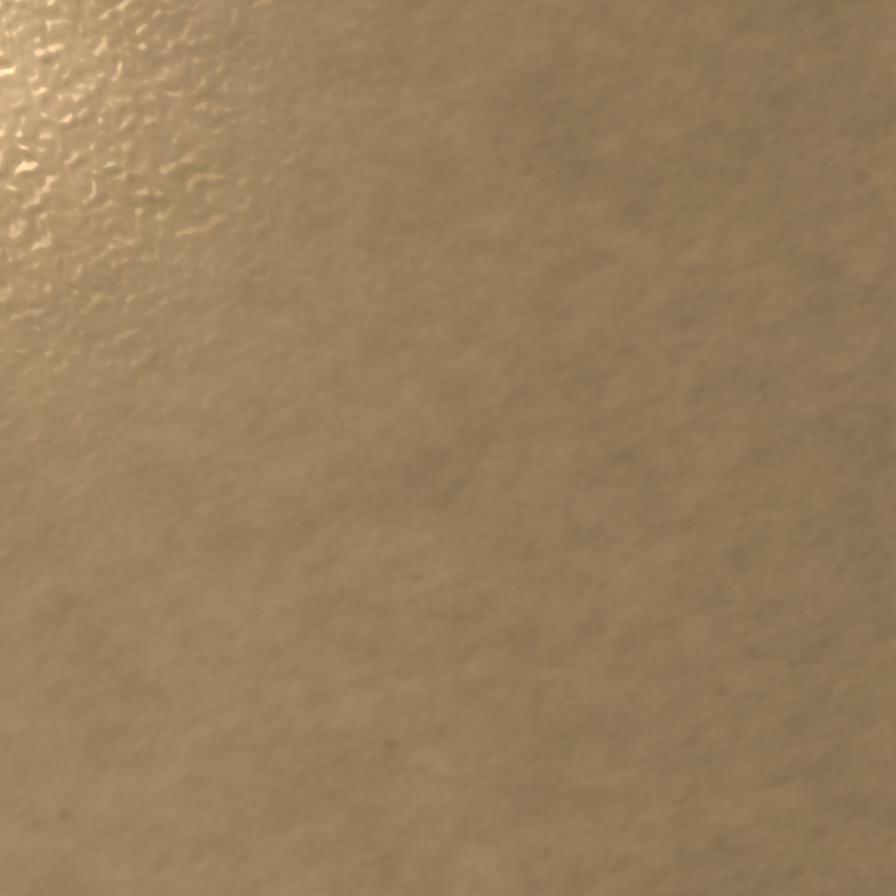
Reproduce this texture procedurally as a Shadertoy shader.

```glsl
// Draws a tan, softly mottled leathery surface with a glossy, pebbled glow in the upper left.

vec2 hashGradient(vec2 cell) {
    vec2 h = vec2(dot(cell, vec2(127.1, 311.7)), dot(cell, vec2(269.5, 183.3)));
    return 2.0 * fract(sin(h) * 43758.545) - 1.0;
}

float gradientNoise(vec2 p) {
    vec2 i = floor(p), f = fract(p);
    vec2 u = f * f * f * (f * (f * 6.0 - 15.0) + 10.0);
    float a = dot(hashGradient(i), f);
    float b = dot(hashGradient(i + vec2(1, 0)), f - vec2(1, 0));
    float c = dot(hashGradient(i + vec2(0, 1)), f - vec2(0, 1));
    float d = dot(hashGradient(i + vec2(1, 1)), f - vec2(1, 1));
    return mix(mix(a, b, u.x), mix(c, d, u.x), u.y);
}

float fbm(vec2 p) {
    float sum = 0.0, amplitude = 0.5;
    for (int octave = 0; octave < 4; octave++) {
        sum += amplitude * gradientNoise(p);
        p = mat2(1.6, 1.2, -1.2, 1.6) * p + 7.3;
        amplitude *= 0.6;
    }
    return sum;
}

// Pebbled relief, turned and warped so the bumps are uneven
float relief(vec2 p) {
    p += 0.012 * vec2(gradientNoise(p * 28.0), gradientNoise(p * 28.0 + 41.0));
    p = mat2(0.86, -0.5, 0.5, 0.86) * p;
    return gradientNoise(p * vec2(48.0, 66.0)) + 0.5 * gradientNoise(p.yx * 104.0 + 19.0);
}

void mainImage(out vec4 fragColor, in vec2 fragCoord) {
    vec2 uv = fragCoord / iResolution.xy;

    // Mottling stretched along a rising diagonal
    vec2 grain = mat2(0.9, -0.43, 0.43, 0.9) * uv * vec2(1.0, 1.15);
    grain.y *= 1.35;
    float clouds = fbm(grain * 7.0 + 3.0);
    float blotches = fbm(grain * 21.0 + 11.0);
    float fine = gradientNoise(grain * 72.0 + 37.0);

    // Broad light falling off from the upper left
    float fromLamp = length((uv - vec2(-0.03, 0.93)) * vec2(1.0, 0.9));
    float glow = exp(-pow(fromLamp / 0.19, 1.5));
    float gloss = exp(-pow(fromLamp / 0.25, 2.0));
    float tone = mix(0.612, 0.552, smoothstep(0.0, 0.95, uv.x + 0.12 * (uv.y - 0.5)));
    tone += 0.19 * glow + 0.03 * exp(-fromLamp * 3.0);
    tone += 0.070 * clouds + 0.075 * blotches + 0.016 * fine;

    // Slope of the relief towards the light
    vec2 toLight = vec2(-0.0030, 0.0036);
    float slope = relief(uv - toLight) - relief(uv + toLight);
    tone += slope * (0.013 + 0.110 * gloss);

    // Wet glints, then sparse faint pits
    float patches = 0.7 + 0.9 * gradientNoise(uv * 22.0 + 5.0);
    float glint = smoothstep(0.15, 0.65, slope) * gloss * patches;
    tone += 0.26 * glint;
    float pit = smoothstep(0.30, 0.65, gradientNoise(uv * 38.0 + 63.0));
    tone -= 0.035 * pit;

    // Tan tint, drifting between olive and rose
    float bright = smoothstep(0.66, 0.88, tone);
    vec3 color = tone * mix(vec3(1.0, 0.832, 0.613), vec3(1.0, 0.848, 0.652), bright);
    float hue = fbm(uv * 6.0 + 29.0);
    color += hue * vec3(0.006, -0.008, 0.022);

    fragColor = vec4(clamp(color, 0.0, 1.0), 1.0);
}
```
